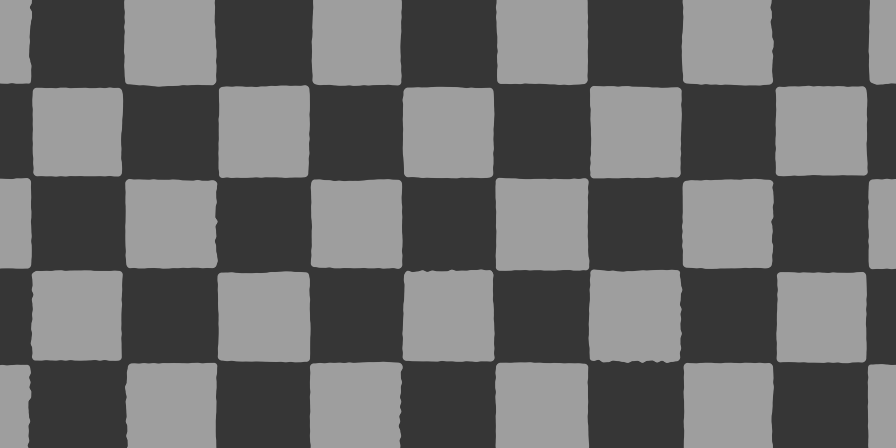
Write a Shadertoy shader that draws this pattern.

```glsl
// Grey checkerboard of hand-cut squares with wavering, occasionally ragged edges.

const vec3 DARK = vec3(0.21);
const vec3 LIGHT = vec3(0.62);
const vec2 PITCH = vec2(0.2073, 0.2065);  // cell size, in canvas heights
const vec2 ORIGIN = vec2(0.0703, 0.190);  // lower left corner of cell (0, 0)
const float INSET = 0.012;                // mean gap around a light square
const float CORNER = 0.045;               // corner radius, in cells

float hash(vec2 p) {
    uvec2 q = uvec2(ivec2(floor(p)) + 4096) * uvec2(1597u, 3812u);
    uint n = (q.x ^ (q.y * 747u)) * 277803u;
    n = (n ^ (n >> 15)) * 73244u + 9781u;
    n = (n ^ (n >> 13)) * 12773u;
    return float((n >> 8) & 65535u) / 65535.0;
}

// Smooth one-dimensional noise in -0.5..0.5, one track per seed.
float wave(float x, float seed) {
    float i = floor(x);
    float f = x - i;
    float a = hash(vec2(i, seed));
    float b = hash(vec2(i + 1.0, seed));
    return mix(a, b, f * f * (3.0 - 2.0 * f)) - 0.5;
}

// Inward displacement of one side at a position along it.
float sideInset(float along, vec2 cell, float side) {
    float seed = cell.x * 37.0 + cell.y * 101.0 + side * 11.0;
    float shift = 0.026 * (hash(vec2(seed, 71.0)) - 0.5);
    float bow = 0.022 * wave(along * 2.6, seed);
    float ragged = step(0.84, hash(vec2(seed, 23.0)));
    float nibble = mix(0.008, 0.028, ragged) * wave(along * 19.0, seed + 5.0);
    return INSET + shift + bow + nibble;
}

// Signed distance to a rounded square with four independent sides.
float squareDistance(vec2 p, vec2 cell) {
    vec2 low = vec2(sideInset(p.y, cell, 0.0), sideInset(p.x, cell, 1.0));
    vec2 high = 1.0 - vec2(sideInset(p.y, cell, 2.0), sideInset(p.x, cell, 3.0));
    vec2 q = max(low - p, p - high) + CORNER;
    return length(max(q, 0.0)) + min(max(q.x, q.y), 0.0) - CORNER;
}

// Union of the light squares in and around the current cell.
float checkerDistance(vec2 p) {
    vec2 home = floor(p);
    float d = 1.0;
    for (int y = -1; y <= 1; y++) {
        for (int x = -1; x <= 1; x++) {
            vec2 cell = home + vec2(x, y);
            if (mod(cell.x + cell.y, 2.0) < 0.5) {
                d = min(d, squareDistance(p - cell, cell));
            }
        }
    }
    return d;
}

void mainImage(out vec4 fragColor, in vec2 fragCoord) {
    vec2 p = (fragCoord / iResolution.y - ORIGIN) / PITCH;
    float pixel = 1.0 / (iResolution.y * PITCH.y);
    float cover = 1.0 - smoothstep(-0.6 * pixel, 0.6 * pixel, checkerDistance(p));
    fragColor = vec4(mix(DARK, LIGHT, cover), 1.0);
}
```
